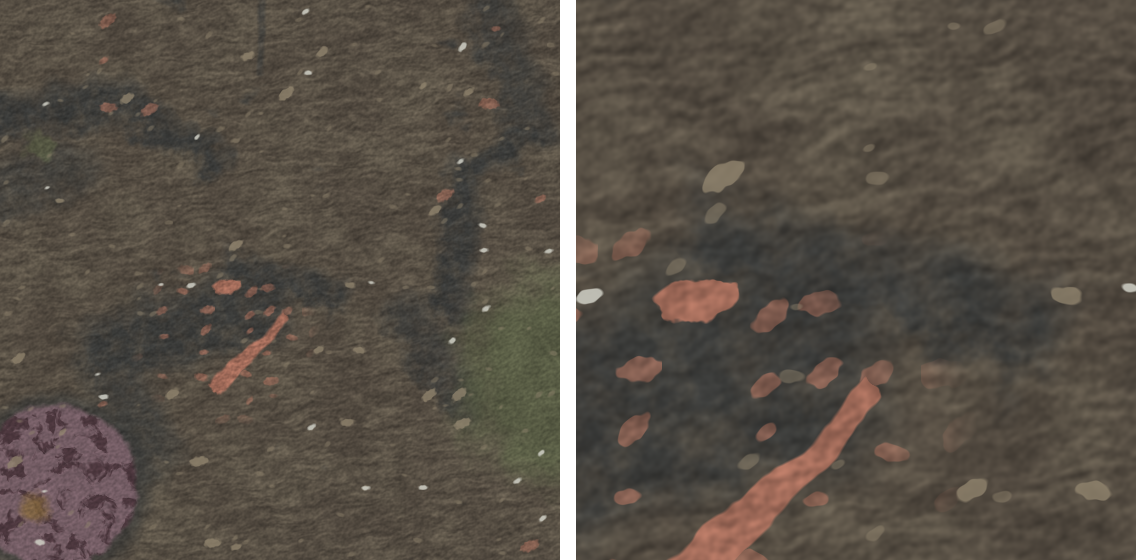
Left, the full canvas; right, a detail of the centre.
Give the GLSL for this texture, as a WebGL 1 fragment shader.

```glsl
precision highp float;
// Weathered brown wood with charcoal stains, a mauve rosette, green lichen and salmon paint flakes.
uniform vec2 u_resolution;

const vec3 BROWN = vec3(0.315, 0.283, 0.245);
const vec3 TAN = vec3(0.375, 0.343, 0.292);
const vec3 CHARCOAL = vec3(0.225, 0.228, 0.222);
const vec3 LICHEN = vec3(0.355, 0.378, 0.275);
const vec3 MAUVE = vec3(0.455, 0.365, 0.395);
const vec3 MAROON = vec3(0.275, 0.195, 0.220);
const vec3 OCHRE = vec3(0.510, 0.400, 0.240);
const vec3 SALMON = vec3(0.640, 0.425, 0.355);
const vec3 CREAM = vec3(0.580, 0.530, 0.440);
const vec3 GLINT = vec3(0.820, 0.820, 0.780);
const vec2 ROSETTE_CENTER = vec2(0.100, 0.130);
const float ROSETTE_RADIUS = 0.148;
const vec2 ROSETTE_HEART = vec2(0.062, 0.092);
const vec2 LICHEN_CENTER = vec2(0.985, 0.325);
const float FIBRE_TILT = 0.14;
const float GRAIN_CONTRAST = 0.36;

vec2 hash2(vec2 p) {
  vec3 q = fract(p.xyx * vec3(0.1031, 0.1030, 0.0973));
  q += dot(q, q.yzx + 33.33);
  return fract((q.xx + q.yz) * q.zy);
}

float corner(vec2 cell, vec2 offset) {
  float angle = 6.2832 * hash2(cell).x;
  return dot(vec2(cos(angle), sin(angle)), offset);
}

// Gradient noise, roughly -1 to 1
float noise(vec2 p) {
  vec2 i = floor(p), f = p - i, e = vec2(1.0, 0.0);
  vec2 u = f * f * f * (f * (f * 6.0 - 15.0) + 10.0);
  float low = mix(corner(i, f), corner(i + e, f - e), u.x);
  float high = mix(corner(i + e.yx, f - e.yx), corner(i + 1.0, f - 1.0), u.x);
  return 1.4 * mix(low, high, u.y);
}

float fbm(vec2 p) {
  float sum = 0.0, amp = 0.6;
  for (int k = 0; k < 4; k++) {
    sum += amp * noise(p);
    p = p * 2.03 + 17.3;
    amp *= 0.55;
  }
  return sum;
}

mat2 turn(float a) { return mat2(cos(a), -sin(a), sin(a), cos(a)); }

float segment(vec2 p, vec2 a, vec2 b) {
  vec2 d = b - a;
  return length(p - a - d * clamp(dot(p - a, d) / dot(d, d), 0.0, 1.0));
}

// Soft-edged stain along a segment
float stain(vec2 p, vec2 a, vec2 b, float r) {
  return 1.0 - smoothstep(0.3 * r, 1.4 * r, segment(p, a, b));
}

// Sparse, randomly turned ellipses: one candidate per grid cell
float flecks(vec2 p, float cells, float share, float size, float seed) {
  vec2 q = p * cells, id = floor(q) + seed;
  vec2 h = hash2(id), k = hash2(id + 71.7);
  vec2 d = turn(1.2 * k.x - 0.3) * (fract(q) - 0.3 - 0.4 * h);
  float r = size * cells * (0.5 + 0.7 * k.y);
  float edge = 1.4 * cells / u_resolution.y;
  float shape = length(d * vec2(0.75, 1.4)) + 0.25 * r * noise(p * 150.0);
  return step(hash2(id + 31.3).y, share) * (1.0 - smoothstep(r - edge, r + edge, shape));
}

void main() {
  vec2 p = gl_FragCoord.xy / u_resolution;
  float px = 1.0 / u_resolution.y;
  vec2 warp = vec2(fbm(p * 14.0), fbm(p * 14.0 + 40.0));
  float mottle = fbm(p * 9.0 + 5.0);
  float rough = fbm(p * 38.0 + 9.0);

  // Wood fibres
  vec2 f = turn(FIBRE_TILT) * p + 0.012 * warp;
  float fibre = 0.55 * noise(f * vec2(16.0, 75.0)) + 0.50 * noise(f * vec2(50.0, 170.0));
  float grit = 0.50 * noise(turn(0.6) * p * vec2(110.0, 190.0)) + 0.25 * noise(p * 230.0);
  vec3 color = mix(BROWN, TAN, smoothstep(-0.55, 0.75, mottle + 0.6 * fibre));

  // Charcoal stains and a thin crack
  vec2 s = p + 0.035 * warp + 0.012 * rough;
  float dark = stain(s, vec2(-0.02, 0.79), vec2(0.22, 0.82), 0.045);
  dark = max(dark, stain(s, vec2(0.22, 0.82), vec2(0.39, 0.71), 0.032));
  dark = max(dark, 0.7 * stain(s, vec2(0.0, 0.66), vec2(0.12, 0.70), 0.055));
  dark = max(dark, stain(s, vec2(0.20, 0.37), vec2(0.46, 0.46), 0.075));
  dark = max(dark, stain(s, vec2(0.42, 0.53), vec2(0.60, 0.47), 0.035));
  dark = max(dark, 0.8 * stain(s, vec2(0.20, 0.35), vec2(0.27, 0.19), 0.055));
  dark = max(dark, 0.8 * stain(s, vec2(0.87, 0.99), vec2(0.95, 0.78), 0.045));
  dark = max(dark, stain(s, vec2(0.94, 0.76), vec2(0.83, 0.69), 0.028));
  dark = max(dark, stain(s, vec2(0.83, 0.68), vec2(0.80, 0.46), 0.040));
  dark = max(dark, 0.8 * stain(s, vec2(0.73, 0.43), vec2(0.82, 0.29), 0.045));
  dark = max(dark, 0.7 * stain(p + 0.006 * warp, vec2(0.467, 1.0), vec2(0.467, 0.87), 0.007));
  dark = max(dark, 0.8 * smoothstep(0.42, 0.75, fbm(p * vec2(8.0, 13.0) + 63.0)));
  color = mix(color, CHARCOAL, dark * clamp(0.82 + 0.6 * rough, 0.0, 1.0));

  // Green lichen, with a faint small tuft at the upper left
  float lichen = 1.0 - smoothstep(0.10, 0.21, length((p - LICHEN_CENTER) * vec2(1.0, 0.9)) + 0.05 * warp.x);
  lichen = max(lichen, 0.8 * stain(s, vec2(0.06, 0.74), vec2(0.09, 0.73), 0.020));
  color = mix(color, LICHEN * (1.0 + 0.2 * mottle), 0.85 * lichen);

  // Rosette: dark rim, mauve petals, maroon gaps and an ochre heart
  float d = length(p - ROSETTE_CENTER) + 0.012 * warp.y + 0.005 * rough;
  color = mix(color, CHARCOAL, 0.7 * (1.0 - smoothstep(ROSETTE_RADIUS, ROSETTE_RADIUS + 0.035, d)));
  float gaps = smoothstep(0.02, 0.30, fbm(p * 27.0 + 0.6 * warp + 80.0));
  vec3 petals = mix(MAUVE, MAROON, 0.9 * gaps);
  float heart = 1.0 - smoothstep(0.012, 0.036, length(p - ROSETTE_HEART) + 0.012 * rough);
  petals = mix(petals, OCHRE, 0.8 * heart);
  float rosette = 1.0 - smoothstep(ROSETTE_RADIUS - 0.008, ROSETTE_RADIUS + 0.004, d);
  color = mix(color, petals, rosette);

  // Salmon paint: a ragged diagonal streak, a blob and nearby chips
  vec2 r = p + 0.009 * warp + 0.008 * rough;
  float streak = segment(r, vec2(0.39, 0.31), vec2(0.51, 0.435)) - mix(0.017, 0.007, smoothstep(0.38, 0.50, p.x));
  float blob = segment(r, vec2(0.395, 0.485), vec2(0.415, 0.487)) - 0.012;
  float paint = 1.0 - smoothstep(-1.5 * px, 2.0 * px, min(streak, blob));
  float near = 1.0 - smoothstep(0.10, 0.18, length(p - vec2(0.40, 0.40)));
  paint = max(paint, 0.65 * near * flecks(p, 26.0, 0.45, 0.010, 3.0));
  paint = max(paint, 0.6 * flecks(p, 13.0, 0.07, 0.012, 19.0));
  color = mix(color, SALMON, paint);

  // Grain over everything, then pale chips and bright glints
  color *= 1.0 + GRAIN_CONTRAST * (fibre * (1.0 - 0.6 * max(rosette, lichen)) * 0.6 + grit * 0.75);
  color = mix(color, CREAM, 0.75 * flecks(p, 15.0, 0.07, 0.010, 47.0));
  color = mix(color, CREAM, 0.45 * flecks(p, 42.0, 0.07, 0.005, 11.0));
  color = mix(color, GLINT, 0.85 * flecks(p, 19.0, 0.06, 0.006, 29.0));
  gl_FragColor = vec4(color, 1.0);
}
```
